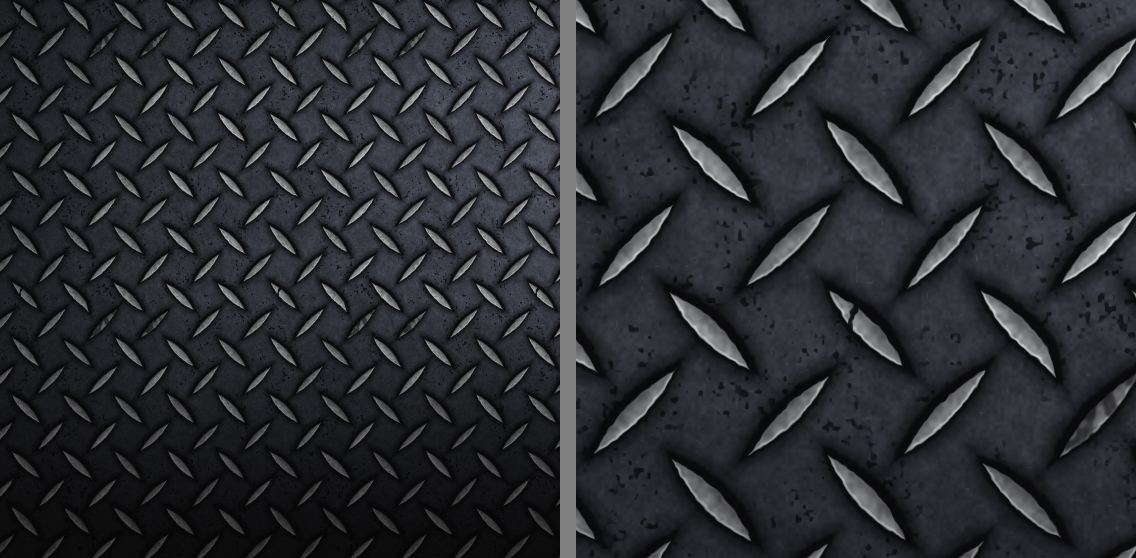
Left: the whole. Right: its middle third, enlarged.
A WebGL 2 fragment shader for this texture:

```glsl
#version 300 es
precision highp float;
// Worn steel tread plate: two interleaved grids of lens-shaped lugs, leaning
// opposite ways, each a pale face on a dark bevel. Wear is hashed per lug and
// wraps every few cells; a broad light falls from the upper right.
#define REPEATS vec2(10.85, 9.92)
#define WRAP 5.0
#define BEVEL_LENGTH 0.0400
#define BEVEL_WIDTH 0.0100
#define FACE_LENGTH 0.0335
#define FACE_WIDTH 0.0064
#define SHADOW_REACH 0.0125
#define JITTER 0.0024
#define GRAIN 0.50

uniform vec2 u_resolution;
out vec4 fragColor;

const vec3 PLATE_DARK = vec3(0.046, 0.046, 0.050);
const vec3 PLATE_LIT = vec3(0.245, 0.258, 0.296);
const vec3 FACE_DARK = vec3(0.235, 0.235, 0.240);
const vec3 FACE_LIT = vec3(0.590, 0.595, 0.605);
const vec3 BEVEL = vec3(0.030, 0.030, 0.034);

float hash(vec2 p) {
  vec3 h = fract(p.xyx * vec3(0.1031, 0.1030, 0.0973));
  h += dot(h, h.yzx + 33.33);
  return fract((h.x + h.y) * h.z);
}

// Value noise that wraps together with the lug wear.
float noise(vec2 q, float frequency) {
  vec2 p = q * frequency, i = floor(p), f = fract(p);
  float period = WRAP * frequency;
  f = f * f * (3.0 - 2.0 * f);
  vec2 a = mod(i, period), b = mod(i + 1.0, period);
  return mix(mix(hash(a), hash(vec2(b.x, a.y)), f.x),
             mix(hash(vec2(a.x, b.y)), hash(b), f.x), f.y);
}

// Signed distance to a lens with its tips on the y axis.
float lens(vec2 p, float halfLength, float halfWidth) {
  float radius = (halfLength * halfLength + halfWidth * halfWidth) / (2.0 * halfWidth);
  return length(vec2(abs(p.x) + radius - halfWidth, p.y)) - radius;
}

float lighting(vec2 uv) {
  float fall = smoothstep(-0.02, 0.56, uv.y);
  float side = smoothstep(-0.12, 0.42, uv.x);
  vec2 toGlow = (uv - vec2(1.0, 0.76)) / vec2(0.40, 0.36);
  float glow = exp(-dot(toGlow, toGlow)) * smoothstep(0.22, 0.46, uv.y);
  return fall * mix(0.34, 0.74, side) * (1.0 - 0.15 * smoothstep(0.85, 1.0, uv.y))
       + 0.46 * glow;
}

vec3 plate(vec2 q, float light) {
  float blotch = noise(q, 2.0) * 0.5 + noise(q, 7.0) * 0.5;
  float grain = noise(q, 13.0) * 0.3 + noise(q, 27.0) * 0.3 + noise(q, 43.0) * 0.4;
  vec3 color = mix(PLATE_DARK, PLATE_LIT, light * (0.82 + 0.36 * blotch));
  color *= 1.0 + GRAIN * (grain - 0.5);
  // Fine pits gather where the surface is blotchy.
  float speck = noise(q + 1.7, 24.0) * 0.6 + noise(q + 0.3, 41.0) * 0.4;
  float pits = smoothstep(0.62, 0.82, speck) * smoothstep(0.40, 0.70, noise(q, 3.0));
  float glints = smoothstep(0.90, 0.99, noise(q + 0.6, 31.0));
  return color * (1.0 - 0.60 * pits) + 0.06 * glints * light;
}

void main() {
  vec2 uv = gl_FragCoord.xy / u_resolution;
  vec2 q = vec2(uv.x, 1.0 - uv.y) * REPEATS;
  vec2 cell = vec2(1.0, u_resolution.y / u_resolution.x) / REPEATS;
  float pixel = 0.8 / u_resolution.x;
  float light = lighting(uv);
  vec3 color = plate(q, light);
  float rough = noise(q, 15.0) * 0.5 + noise(q, 33.0) * 0.5 - 0.5;

  for (int kind = 0; kind < 2; kind++) {
    float lean = float(kind);
    vec2 g = q - mix(vec2(0.5, 0.26), vec2(0.98, 0.75), lean);
    vec2 id = mod(round(g), WRAP);
    vec2 seed = id + 7.0 + 11.0 * lean;
    vec2 local = (g - round(g)) * cell * vec2(1.0, -1.0);
    local += JITTER * (vec2(hash(seed), hash(seed + 31.0)) - 0.5);

    // Lug frame: x points across and upward, y along the lug.
    float angle = (lean * 2.0 - 1.0) * 0.80 + 0.09 * (hash(seed + 53.0) - 0.5);
    vec2 along = vec2(cos(angle), sin(angle));
    vec2 p = vec2(dot(local, vec2(-along.y, along.x)), dot(local, along));
    float size = 0.94 + 0.12 * hash(seed + 71.0);
    float slim = size * mix(1.0, 0.82, lean);
    bool firstRow = id.y < 0.5;
    float chipped = float(kind == 0 && firstRow && id.x < 0.5);
    float hooked = float(kind == 0 && firstRow && id.x == 1.0);
    float dirty = float(kind == 1 && firstRow && (id.x == 1.0 || id.x == 2.0));
    p.x += hooked * 0.3 * max(p.y - 0.020, 0.0);

    // Soft contact shadow, then the black bevel.
    float bevel = lens(p, BEVEL_LENGTH * size, BEVEL_WIDTH * slim) + 0.0022 * rough;
    float shade = 1.0 - smoothstep(-0.004, SHADOW_REACH, bevel);
    color *= 1.0 - 0.62 * shade;
    color = mix(color, BEVEL, 0.80 * (1.0 - smoothstep(-0.001, 0.0022, bevel)));

    // Pale face, set low on the bevel, with a thin bright lower rim.
    vec2 facePoint = p + vec2(0.0014, 0.0);
    float face = lens(facePoint, FACE_LENGTH * size, FACE_WIDTH * slim) + 0.0018 * rough;
    float tone = 0.80 + 0.20 * hash(seed + 97.0) + 0.45 * rough;
    tone *= 1.0 - 0.30 * smoothstep(-0.003, 0.005, facePoint.x);
    float rim = smoothstep(-0.0024, -0.0010, face) * smoothstep(0.001, -0.001, facePoint.x);
    vec3 metal = mix(FACE_DARK, FACE_LIT, min(light * 1.30, 1.05)) * (tone + 0.32 * rim);
    metal *= 1.0 - dirty * (0.20 + 0.40 * smoothstep(0.35, 0.65, noise(q, 16.0)));
    float crack = abs(p.y + 0.013 + 0.5 * p.x + 0.004 * rough) - 0.0012;
    metal *= 1.0 - 0.85 * chipped * (1.0 - smoothstep(0.0, 0.0016, crack));
    color = mix(color, metal, 1.0 - smoothstep(-pixel - 0.0004, pixel, face));
  }
  fragColor = vec4(color, 1.0);
}
```
